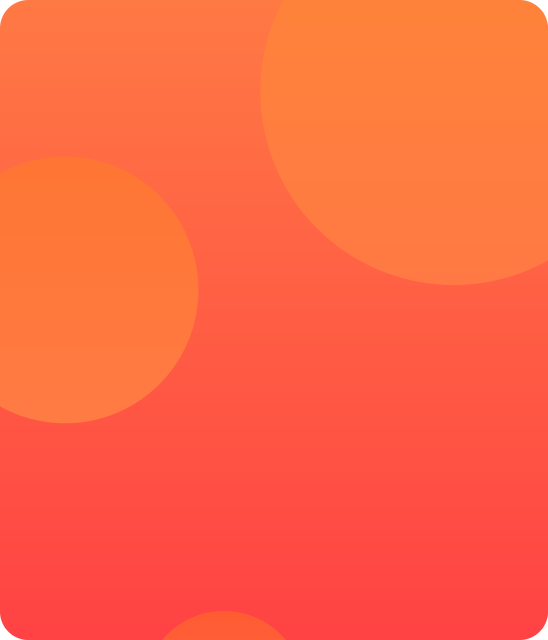
This background is drawn by a Shadertoy shader. Its source:

```glsl
// A warm card with rounded corners: a vertical orange-to-red gradient
// under three large discs, each shaded by its own vertical gradient.
// Shapes are distance functions in units of the canvas height.

float coverage(float dist) {
    return clamp(0.5 - dist * iResolution.y, 0.0, 1.0);
}

float roundedBox(vec2 p, vec2 halfSize, float radius) {
    vec2 q = abs(p) - halfSize + radius;
    return length(max(q, 0.0)) + min(max(q.x, q.y), 0.0) - radius;
}

// Lays a disc over the base, shaded from its lowest to its highest point
vec3 addDisc(vec3 base, vec2 p, vec2 center, float radius, vec3 low, vec3 high) {
    vec2 d = p - center;
    vec3 shade = mix(low, high, clamp(0.5 + 0.5 * d.y / radius, 0.0, 1.0));
    return mix(base, shade, coverage(length(d) - radius));
}

void mainImage(out vec4 fragColor, in vec2 fragCoord) {
    vec2 p = fragCoord / iResolution.y;
    vec2 canvas = iResolution.xy / iResolution.y;
    float widthScale = canvas.x / 0.8555;
    vec3 paleOrange = vec3(1.0, 0.475, 0.267);

    // Backdrop
    vec3 color = mix(vec3(1.0, 0.259, 0.267), paleOrange, p.y);

    // Discs: upper right, left, bottom
    color = addDisc(color, p, vec2(0.7083 * widthScale, 0.8568), 0.3021,
                    paleOrange, vec3(1.0, 0.524, 0.213));
    color = addDisc(color, p, vec2(0.1016 * widthScale, 0.5469), 0.2083,
                    vec3(1.0, 0.482, 0.267), vec3(1.0, 0.463, 0.2));
    color = addDisc(color, p, vec2(0.3496 * widthScale, -0.0807), 0.126,
                    vec3(1.0, 0.4, 0.267), vec3(1.0, 0.36, 0.2));

    // White outside the rounded card
    float card = coverage(roundedBox(p - 0.5 * canvas, 0.5 * canvas, 0.0443));
    fragColor = vec4(mix(vec3(1.0), color, card), 1.0);
}
```
